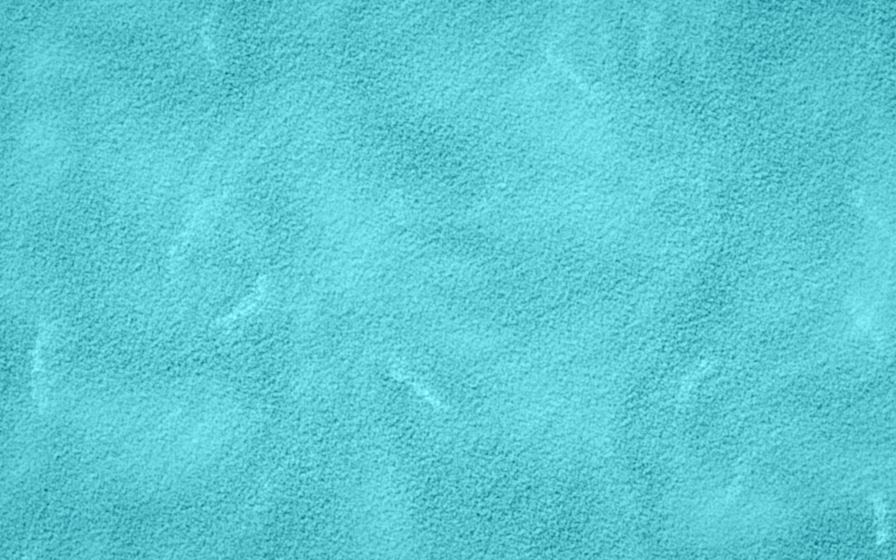
A WebGL 1 fragment shader for this texture:

```glsl
precision highp float;
// Turquoise stucco wall: fine embossed grain, cloudy patches and pale trowel strokes.

uniform vec2 u_resolution;

float hash(vec2 p) {
  vec3 q = fract(vec3(p.xyx) * 0.1031);
  q += dot(q, q.yzx + 33.33);
  return fract((q.x + q.y) * q.z);
}

mat2 rotation(float angle) {
  float c = cos(angle), s = sin(angle);
  return mat2(c, s, -s, c);
}

float cornerSlope(vec2 cell, vec2 offset) {
  float angle = 6.2832 * hash(cell);
  return dot(vec2(cos(angle), sin(angle)), offset);
}

float gradientNoise(vec2 p) {
  vec2 i = floor(p), f = p - i;
  vec2 u = f * f * f * (f * (f * 6.0 - 15.0) + 10.0);
  float low = mix(cornerSlope(i, f),
                  cornerSlope(i + vec2(1, 0), f - vec2(1, 0)), u.x);
  float high = mix(cornerSlope(i + vec2(0, 1), f - vec2(0, 1)),
                   cornerSlope(i + vec2(1, 1), f - vec2(1, 1)), u.x);
  return mix(low, high, u.y);
}

float fbm(vec2 p) {
  float sum = 0.0, amplitude = 0.5;
  for (int i = 0; i < 6; i++) {
    sum += amplitude * gradientNoise(p);
    p = rotation(0.6) * p * 2.03 + 17.0;
    amplitude *= 0.6;
  }
  return sum;
}

// Height of the rough plaster
float plaster(vec2 p) {
  return 0.8 * gradientNoise(rotation(0.35) * p * 92.0 + 40.0)
       + 0.75 * gradientNoise(rotation(1.0) * p * 150.0 + 90.0)
       + 0.3 * gradientNoise(rotation(0.7) * p * 52.0 + 70.0);
}

// Scattered curved strokes, crisp on one side, feathered and scratched on the other
float trowelStrokes(vec2 p) {
  vec2 grid = p / 0.27;
  vec2 home = floor(grid);
  float ragged = 0.012 * gradientNoise(p * 22.0) + 0.01 * gradientNoise(p * 60.0);
  float total = 0.0;
  for (int y = -1; y <= 1; y++) {
    for (int x = -1; x <= 1; x++) {
      vec2 cell = home + vec2(x, y);
      vec2 seed = cell + 31.0;
      vec2 center = cell + 0.1 + 0.8 * vec2(hash(seed), hash(seed + 57.0));
      float tilt = 1.8 * (hash(seed + 13.0) - 0.5);
      vec2 q = rotation(tilt) * (grid - center) * 0.27;
      q.x += 7.0 * (hash(seed + 71.0) - 0.5) * q.y * q.y + ragged;
      float halfLength = mix(0.06, 0.15, hash(seed + 29.0));
      float width = mix(0.02, 0.055, hash(seed + 47.0));
      float along = 1.0 - smoothstep(0.4, 1.0, abs(q.y) / halfLength);
      float across = smoothstep(-0.01, -0.005, q.x)
                   * (1.0 - smoothstep(0.0, width, q.x));
      float scratches = 0.85 + 1.1 * gradientNoise(q * vec2(95.0, 22.0) + seed);
      total += along * across * scratches * hash(seed + 83.0);
    }
  }
  return total;
}

void main() {
  vec2 p = gl_FragCoord.xy / u_resolution.y;
  vec2 uv = gl_FragCoord.xy / u_resolution;

  // Cloudy wash and brushed sweeps
  vec2 warp = vec2(gradientNoise(p * 2.3 + 8.0), gradientNoise(p * 2.3 + 26.0));
  vec2 bent = p + 0.22 * warp;
  float wash = fbm(bent * 3.6 + 3.0);
  float sweeps = gradientNoise(rotation(0.6) * bent * vec2(34.0, 7.0))
               + 0.8 * gradientNoise(rotation(-0.7) * bent * vec2(10.0, 52.0) + 60.0);

  // Worn strokes, broken up by the plaster
  float height = plaster(p);
  float strokes = trowelStrokes(p) * (0.9 + 0.5 * height);

  // Relief lit from above, with round specks, flatter where the wall was smoothed
  float relief = height - plaster(p + vec2(-0.002, 0.0038));
  float specks = gradientNoise(rotation(0.5) * p * 205.0 + 11.0)
               + 0.7 * gradientNoise(rotation(1.2) * p * 118.0 + 33.0);
  float rough = 0.78 * relief + 0.75 * specks;
  float roughness = clamp(1.0 - 1.2 * wash - 0.3 * strokes, 0.5, 1.35);
  float grain = roughness * (rough - 0.3 * rough * rough);

  float vignette = smoothstep(0.6, 1.35, length(uv * 2.0 - 1.0));
  float tone = 0.038 + 0.17 * wash + 0.036 * sweeps * (0.8 + wash)
             + 0.13 * strokes + 0.165 * grain - 0.07 * vignette;

  vec3 turquoise = vec3(0.35, 0.77, 0.81);
  gl_FragColor = vec4(clamp(turquoise + tone * vec3(1.0, 1.0, 0.98), 0.0, 1.0), 1.0);
}
```
